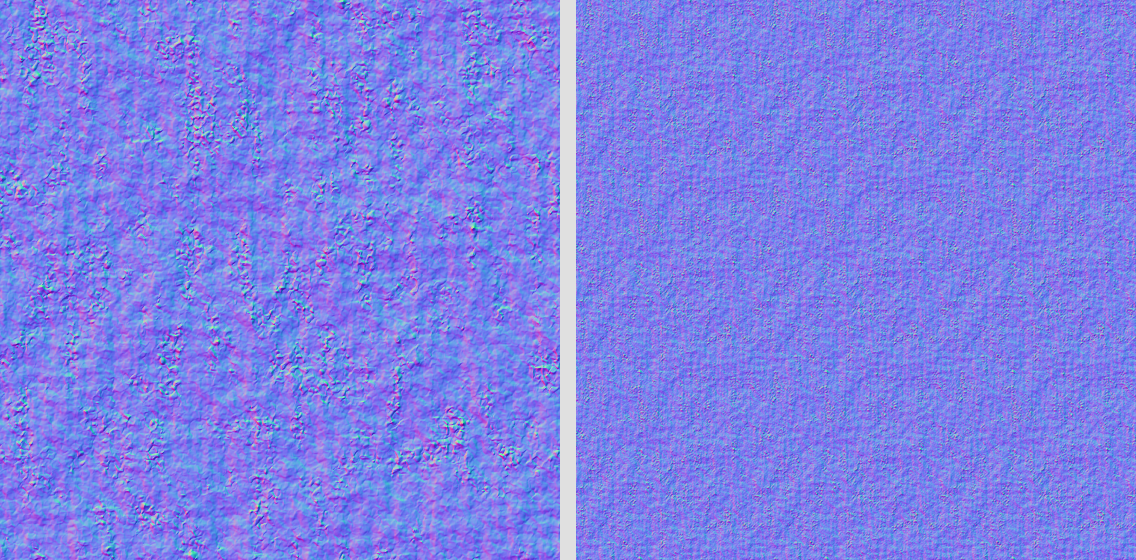
Left, the tile; right, the same tile 3 across and 3 down.
Write a WebGL 1 fragment shader that draws this texture map.

```glsl
precision highp float;

uniform vec2 u_resolution;

const float TAU = 6.2831853;
const float SAMPLE_STEP = 0.0008;

float hash(vec2 cell, float seed) {
  vec3 q = fract((cell.xyx + seed) * vec3(0.1031, 0.1030, 0.0973));
  q += dot(q, q.yzx + 33.33);
  return fract((q.x + q.y) * q.z);
}

float cornerRamp(vec2 cell, vec2 offset, vec2 period, float seed) {
  float angle = TAU * hash(mod(cell, period), seed);
  return dot(vec2(cos(angle), sin(angle)), offset);
}

// Gradient noise that wraps after a whole number of cells
float gradientNoise(vec2 p, vec2 period, float seed) {
  vec2 cell = floor(p);
  vec2 f = p - cell;
  vec2 fade = f * f * f * (f * (f * 6.0 - 15.0) + 10.0);
  vec2 e = vec2(1.0, 0.0);
  float low = mix(cornerRamp(cell, f, period, seed),
                  cornerRamp(cell + e.xy, f - e.xy, period, seed), fade.x);
  float high = mix(cornerRamp(cell + e.yx, f - e.yx, period, seed),
                   cornerRamp(cell + e.xx, f - e.xx, period, seed), fade.x);
  return mix(low, high, fade.y);
}

// Relief layer whose steepness does not depend on its frequency
float relief(vec2 uv, vec2 frequency, float steepness, float seed) {
  float scale = steepness / max(frequency.x, frequency.y);
  return scale * gradientNoise(uv * frequency, frequency, seed);
}

// Irregular raised crumbs: only the upper part of the noise stands out
float crust(vec2 uv, vec2 frequency, float steepness, float seed) {
  float n = gradientNoise(uv * frequency, frequency, seed);
  return steepness * smoothstep(-0.02, 0.42, n) * 0.4 / frequency.x;
}

// Scattered domes, present where the hash falls below the cover
float grains(vec2 uv, float count, float cover, float steepness, float seed) {
  vec2 p = uv * count;
  vec2 base = floor(p);
  float height = 0.0;
  for (int y = -1; y <= 1; y++) {
    for (int x = -1; x <= 1; x++) {
      vec2 cell = base + vec2(float(x), float(y));
      vec2 id = mod(cell, vec2(count));
      vec2 jitter = vec2(hash(id, seed), hash(id, seed + 17.0));
      vec2 center = cell + 0.2 + 0.6 * jitter;
      float radius = mix(0.34, 0.62, hash(id, seed + 31.0));
      float threshold = hash(id, seed + 47.0);
      float presence = smoothstep(threshold, threshold + 0.25, cover);
      vec2 d = (p - center) / radius;
      float dome = max(0.0, 1.0 - dot(d, d));
      height = max(height, presence * radius * dome * dome);
    }
  }
  return steepness * height / count;
}

// Share of crumbs: narrow vertical chains joined by loose clumps
float crumbCover(vec2 uv) {
  float chains = gradientNoise(uv * vec2(36.0, 7.0), vec2(36.0, 7.0), 3.0);
  float clumps = gradientNoise(uv * vec2(22.0, 19.0), vec2(22.0, 19.0), 8.0);
  float regions = gradientNoise(uv * vec2(7.0), vec2(7.0), 13.0);
  return smoothstep(-0.22, 0.52, 0.65 * chains + 0.7 * clumps + 0.45 * regions);
}

float surfaceHeight(vec2 uv, float cover) {
  vec2 diagonal = vec2(uv.x + uv.y, uv.x - uv.y);
  float h = relief(uv, vec2(9.0, 6.0), 0.08, 21.0);
  h += relief(uv, vec2(30.0, 5.0), 0.09, 23.0);
  h += relief(uv, vec2(68.0, 9.0), 0.15, 25.0);
  h += relief(uv, vec2(26.0, 30.0), 0.13, 29.0);
  h += relief(diagonal, vec2(44.0, 30.0), 0.11, 37.0);
  h += relief(uv, vec2(112.0, 118.0), 0.14, 41.0);
  h += relief(uv, vec2(190.0, 180.0), 0.1 + 0.14 * cover, 45.0);
  h += crust(uv, vec2(88.0, 84.0), 0.75 * cover, 53.0);
  h += grains(uv, 112.0, 0.5 * cover, 0.55, 61.0);
  h += grains(uv, 60.0, 0.3 * cover * cover, 0.6, 71.0);
  return h;
}

// Small sideways shifts that break up the round outlines
vec2 warp(vec2 uv) {
  vec2 frequency = vec2(110.0, 104.0);
  return uv + 0.003 * vec2(gradientNoise(uv * frequency, frequency, 83.0),
                           gradientNoise(uv * frequency, frequency, 97.0));
}

vec2 surfaceSlope(vec2 uv) {
  float cover = crumbCover(uv);
  vec2 dx = vec2(SAMPLE_STEP, 0.0);
  vec2 dy = dx.yx;
  vec2 rise = vec2(
    surfaceHeight(warp(uv + dx), cover) - surfaceHeight(warp(uv - dx), cover),
    surfaceHeight(warp(uv + dy), cover) - surfaceHeight(warp(uv - dy), cover));
  return rise / (2.0 * SAMPLE_STEP);
}

// Red faces left, green faces up, blue faces outward
vec3 encodeNormal(vec2 slope) {
  vec3 normal = normalize(vec3(slope.x, -slope.y, 1.0));
  return vec3(0.49 + 0.5 * normal.x, 0.5 + 0.54 * normal.y, 0.34 + 0.6 * normal.z);
}

void main() {
  vec2 uv = gl_FragCoord.xy / u_resolution;
  gl_FragColor = vec4(encodeNormal(surfaceSlope(uv)), 1.0);
}
```
